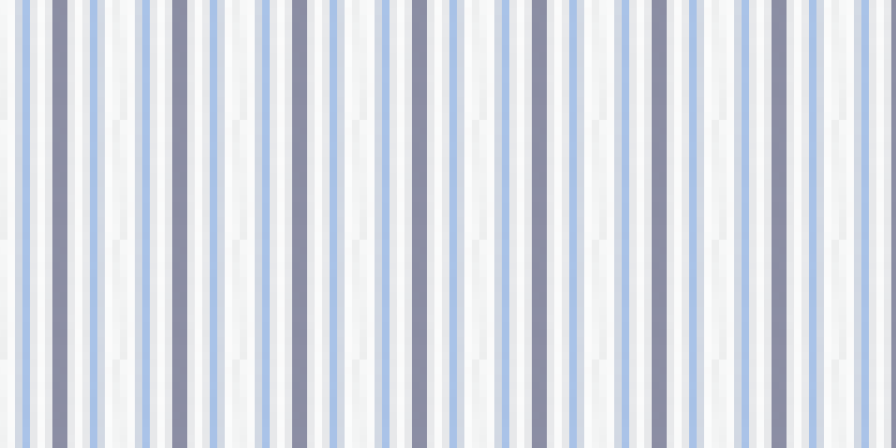
Write a WebGL 2 fragment shader that draws this pattern.

```glsl
#version 300 es
precision highp float;
// Mirrored vertical stripes in white, grey, blue and slate, woven on a 16 x 16 cell tile.

#define TILES_DOWN 3.738   // tiles in the canvas height
#define CELLS 16.0         // cells along each side of a tile
#define EDGE 0.05          // half width of a soft cell edge, in cells
#define WEAR 0.010         // strength of the cell mottling
#define FADE 0.035         // darkening along the worn seam columns

uniform vec2 u_resolution;
out vec4 fragColor;

const vec3 SLATE = vec3(0.545, 0.555, 0.640);
const vec3 LIGHT = vec3(0.908, 0.912, 0.920);
const vec3 WHITE = vec3(0.980, 0.982, 0.982);
const vec3 BLUE  = vec3(0.660, 0.760, 0.905);
const vec3 HAZE  = vec3(0.825, 0.850, 0.890);
const vec3 PAPER = vec3(0.966, 0.970, 0.970);

// Stripe colours from the tile centre outward, mirrored on both sides
const vec3 STRIPES[8] = vec3[8](SLATE, LIGHT, WHITE, LIGHT, BLUE, HAZE, WHITE, PAPER);

vec2 gradientAt(vec2 p) {
    vec3 q = fract(vec3(p.xyx) * vec3(0.1031, 0.1030, 0.0973));
    q += dot(q, q.yzx + 33.33);
    float angle = 6.2832 * fract((q.x + q.y) * q.z);
    return vec2(cos(angle), sin(angle));
}

float gradientNoise(vec2 p) {
    vec2 i = floor(p), f = p - i;
    vec2 s = f * f * f * (f * (f * 6.0 - 15.0) + 10.0);
    vec2 e = vec2(1.0, 0.0);
    float low  = mix(dot(gradientAt(i), f),
                     dot(gradientAt(i + e), f - e), s.x);
    float high = mix(dot(gradientAt(i + e.yx), f - e.yx),
                     dot(gradientAt(i + e.xx), f - e.xx), s.x);
    return mix(low, high, s.y);
}

// Colour of one cell; rows count downward from the top of the tile
vec3 cellColor(vec2 cell) {
    cell = mod(cell, CELLS);
    int ring = int(abs(cell.x - 0.5 * (CELLS - 1.0)));
    vec3 color = STRIPES[ring];

    // The two seam columns fade in opposite directions
    float down = cell.y / (CELLS - 1.0);
    if (ring == 7) color -= FADE * (cell.x < 1.0 ? down : 1.0 - down);

    // Faint mottling, the same in every tile
    return color + WEAR * gradientNoise(cell * vec2(1.37, 0.43) + 0.29);
}

void main() {
    // Cell coordinates measured from the upper left corner
    vec2 fromTop = vec2(gl_FragCoord.x, u_resolution.y - gl_FragCoord.y);
    float cellsPerPixel = TILES_DOWN * CELLS / u_resolution.y;
    vec2 p = fromTop * cellsPerPixel;

    // Blend the four cells around the nearest corner
    vec2 corner = floor(p + 0.5);
    float soft = max(EDGE, 0.6 * cellsPerPixel);
    vec2 t = smoothstep(-soft, soft, p - corner);
    vec3 above = mix(cellColor(corner - 1.0), cellColor(corner - vec2(0.0, 1.0)), t.x);
    vec3 below = mix(cellColor(corner - vec2(1.0, 0.0)), cellColor(corner), t.x);

    fragColor = vec4(mix(above, below, t.y), 1.0);
}
```
